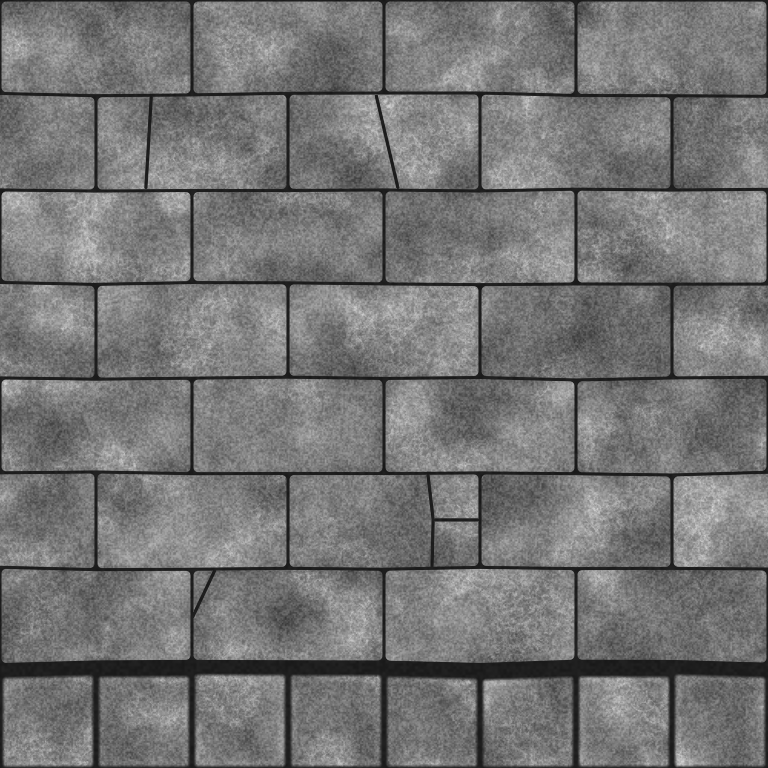
A Shadertoy shader for this texture:

```glsl
// Weathered grey stone wall: seven running-bond courses above a shadowed row of half blocks.

const float COURSES = 7.0;          // full courses above the base row
const float COURSE_HEIGHT = 0.1233;
const float BRICK_WIDTH = 0.25;
const float BASE_WIDTH = 0.125;
const float JOINT_HALF = 0.0020;
const float CRACK_HALF = 0.0021;
const float CORNER_RADIUS = 0.006;
const float WOBBLE = 0.0045;        // unevenness of the bed joints
const float LEDGE_GAP = 0.0125;     // dark band above the base row
const float GRAIN = 0.25;
const float CLOUDS = 0.42;
const float CRUST = 0.065;          // pale patches
const float VEINS = 0.13;           // squiggles inside the patches
const vec3 STONE = vec3(0.455);
const vec3 MORTAR = vec3(0.115);

// Crack segments: start xy, end xy, measured from the upper left
const int CRACKS = 6;
const vec4 CRACK[CRACKS] = vec4[CRACKS](
    vec4(0.197, 0.125, 0.190, 0.244),
    vec4(0.490, 0.125, 0.518, 0.244),
    vec4(0.557, 0.616, 0.564, 0.677),
    vec4(0.564, 0.677, 0.5625, 0.739),
    vec4(0.564, 0.677, 0.625, 0.677),
    vec4(0.280, 0.742, 0.251, 0.803));

float hash(vec2 p) {
    vec3 q = fract(p.xyx * vec3(0.1031, 0.1030, 0.0973));
    q += dot(q, q.yzx + 33.33);
    return fract((q.x + q.y) * q.z);
}

float noise(vec2 p) {
    vec2 i = floor(p), f = fract(p);
    f = f * f * (3.0 - 2.0 * f);
    return mix(mix(hash(i), hash(i + vec2(1, 0)), f.x),
               mix(hash(i + vec2(0, 1)), hash(i + vec2(1, 1)), f.x), f.y);
}

float fbm(vec2 p) {
    float sum = 0.0, amp = 0.5;
    for (int i = 0; i < 5; i++) {
        sum += amp * noise(p);
        p = mat2(1.6, 1.2, -1.2, 1.6) * p + 17.3;
        amp *= 0.5;
    }
    return sum / 0.97;
}

// Height of bed joint k, bent at every half brick
float bedJoint(float k, float x) {
    float s = x / BASE_WIDTH, i = floor(s);
    float bend = mix(hash(vec2(i, k + 40.0)), hash(vec2(i + 1.0, k + 40.0)), fract(s));
    return k * COURSE_HEIGHT + (k > 0.5 ? (bend - 0.5) * WOBBLE : 0.0);
}

float segment(vec2 p, vec2 a, vec2 b) {
    vec2 ap = p - a, ab = b - a;
    return length(ap - ab * clamp(dot(ap, ab) / dot(ab, ab), 0.0, 1.0));
}

// Thin bright contour lines of a noise field
float squiggle(vec2 p) {
    return 1.0 - smoothstep(0.0, 0.09, abs(fbm(p) - 0.5));
}

// Stone brightness: clouds, pale crusty veins and fine grain
float stoneTone(vec2 p, vec2 seed) {
    vec2 q = p + seed * 3.7;
    float clouds = fbm(q * 14.0) - 0.5;
    float patches = smoothstep(0.42, 0.72, fbm(q * 17.0 + 31.0));
    float veins = 0.5 * squiggle(q * 60.0 + 7.0) + 0.5 * squiggle(q * 105.0 + 23.0);
    float grain = 0.6 * noise(p * 500.0) + 0.4 * noise(p * 290.0 + 9.0) - 0.5;
    return CLOUDS * clouds + CRUST * patches + VEINS * veins * (0.12 + patches)
         + GRAIN * grain + 0.02 * (hash(seed + 5.0) - 0.5);
}

void mainImage(out vec4 fragColor, in vec2 fragCoord) {
    vec2 p = fragCoord / iResolution.xy;
    p.y = 1.0 - p.y;
    float px = 1.0 / iResolution.y;

    // Course and brick containing this point
    float nearest = min(floor(p.y / COURSE_HEIGHT + 0.5), COURSES);
    float row = p.y < bedJoint(nearest, p.x) ? nearest - 1.0 : nearest;
    row = clamp(row, 0.0, COURSES);
    bool base = row > COURSES - 0.5;
    float width = base ? BASE_WIDTH : BRICK_WIDTH;
    float along = p.x / width + (base ? 0.0 : 0.5 * mod(row, 2.0));
    vec2 id = vec2(floor(along), row);

    // Depth inside the rounded brick
    float side = min(fract(along), 1.0 - fract(along)) * width;
    float top = p.y - bedJoint(row, p.x);
    float bottom = (base ? 1.0 + JOINT_HALF : bedJoint(row + 1.0, p.x)) - p.y;
    if (base) top -= LEDGE_GAP + 0.004 * hash(id);
    vec2 inset = CORNER_RADIUS - (vec2(side, min(top, bottom)) - JOINT_HALF);
    float depth = CORNER_RADIUS - length(max(inset, 0.0)) - min(max(inset.x, inset.y), 0.0);

    // Cracks through single bricks
    for (int i = 0; i < CRACKS; i++)
        depth = min(depth, segment(p, CRACK[i].xy, CRACK[i].zw) - CRACK_HALF);

    // Stone with a worn edge; base blocks have a softer edge and faint rim
    float soft = base ? 0.004 : 0.0;
    float cover = smoothstep(-0.6 * px, 0.6 * px + soft, depth);
    vec3 stone = STONE + stoneTone(p, id);
    stone *= mix(0.94, 1.0, smoothstep(0.0, 0.008, depth));
    if (base) stone += 0.05 * smoothstep(0.002, 0.006, depth) * (1.0 - smoothstep(0.006, 0.014, depth));

    vec3 mortar = MORTAR + 0.04 * (noise(p * 260.0) - 0.5);
    fragColor = vec4(clamp(mix(mortar, stone, cover), 0.0, 1.0), 1.0);
}
```
